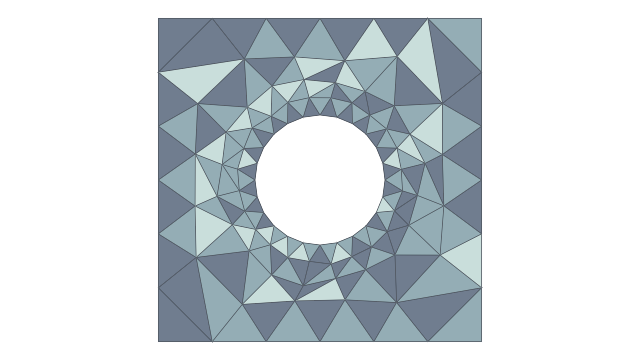
A Shadertoy shader for this background:

```glsl
// A square of slate and teal triangles, meshed in rings around a white round hole.

const vec3 PAPER = vec3(1.0);
const vec3 SLATE = vec3(0.44, 0.49, 0.56);
const vec3 TEAL = vec3(0.58, 0.68, 0.71);
const vec3 MINT = vec3(0.79, 0.87, 0.86);
const vec3 INK = vec3(0.20, 0.23, 0.27);
const float HALF_SIDE = 0.449;   // half side of the square, in canvas heights
const float LINE_HALF = 0.0026;  // half line width, in half sides

struct Ring { float count; float phase; float radius; float jitter; bool boxed; };
struct Mesh { float depth; vec3 color; };

float hash(vec2 p) {
    return fract(sin(dot(p, vec2(127.1, 311.7))) * 43758.5453);
}

vec2 polar(float turn) {
    float angle = 6.2831853 * turn;
    return vec2(cos(angle), sin(angle));
}

// Point on a unit square; steps along a side are even and skip the corners.
vec2 boxPoint(float turn) {
    float side = floor(turn * 4.0 + 0.5);
    float offset = (turn * 4.0 - side) / 0.6;
    vec2 axis = polar(side * 0.25);
    return axis + offset * vec2(-axis.y, axis.x);
}

float ringTurn(Ring ring, float i) {
    return (i + ring.phase) / ring.count;
}

vec2 ringPoint(Ring ring, float i) {
    float turn = ringTurn(ring, i);
    float wobble = hash(vec2(mod(i, ring.count), ring.count)) - 0.5;
    vec2 shape = ring.boxed ? boxPoint(turn) : polar(turn);
    return shape * (ring.radius + ring.jitter * wobble);
}

// Signed distance to the line ab, positive on its left.
float leftOf(vec2 p, vec2 a, vec2 b) {
    vec2 along = normalize(b - a);
    return along.x * (p.y - a.y) - along.y * (p.x - a.x);
}

float triangleDepth(vec2 p, vec2 a, vec2 b, vec2 c) {
    float facing = leftOf(c, a, b) < 0.0 ? -1.0 : 1.0;
    vec3 d = facing * vec3(leftOf(p, a, b), leftOf(p, b, c), leftOf(p, c, a));
    return min(d.x, min(d.y, d.z));
}

// Keep the triangle in which p lies deepest.
void addTriangle(inout Mesh mesh, vec2 p, vec2 a, vec2 b, vec2 c, vec3 color) {
    float depth = triangleDepth(p, a, b, c);
    if (depth > mesh.depth) mesh = Mesh(depth, color);
}

bool hasBit(uint mask, float k) {
    return ((mask >> uint(k)) & 1u) == 1u;
}

// Zip two rings together; the masks choose the mint triangles by base edge.
void addStrip(inout Mesh mesh, vec2 p, Ring outer, Ring inner,
              uint outerMint, uint innerMint, bool darkOuter, float flipChance) {
    float i = 0.0, j = 0.0;
    vec2 a = ringPoint(outer, i), b = ringPoint(inner, j);
    int steps = int(outer.count + inner.count);
    for (int s = 0; s < steps; s++) {
        bool onOuter = ringTurn(outer, i + 1.0) < ringTurn(inner, j + 1.0);
        float turn = onOuter ? ringTurn(outer, i + 0.5) : ringTurn(inner, j + 0.5);
        bool bottom = abs(fract(turn) - 0.75) < 0.125;
        bool flipped = hash(vec2(float(s), outer.radius * 37.0)) < flipChance;
        bool dark = (onOuter == darkOuter) != (bottom != flipped);
        bool mint = onOuter ? hasBit(outerMint, i) : hasBit(innerMint, j);
        vec3 color = mint ? MINT : (dark ? SLATE : TEAL);
        vec2 next = onOuter ? ringPoint(outer, i + 1.0) : ringPoint(inner, j + 1.0);
        addTriangle(mesh, p, a, b, next, color);
        if (onOuter) { a = next; i += 1.0; }
        else { b = next; j += 1.0; }
    }
}

void mainImage(out vec4 fragColor, in vec2 fragCoord) {
    float unit = iResolution.y * HALF_SIDE;
    vec2 p = (fragCoord - 0.5 * iResolution.xy) / unit;
    float pixel = 1.0 / unit;

    // Rings from the square border to the hole
    Ring border = Ring(20.0, 0.0, 1.0, 0.0, true);
    Ring frame = Ring(16.0, 0.5, 0.753, 0.04, true);
    Ring wide = Ring(20.0, 0.5, 0.635, 0.06, false);
    Ring narrow = Ring(24.0, 0.5, 0.515, 0.04, false);
    Ring hole = Ring(24.0, 0.0, 0.402, 0.0, false);

    Mesh mesh = Mesh(-10.0, PAPER);
    addStrip(mesh, p, border, frame, 0x40000u, 0x26u, true, 0.0);
    addStrip(mesh, p, frame, wide, 0xD89u, 0x108u, true, 0.15);
    addStrip(mesh, p, wide, narrow, 0x8F1u, 0x0u, true, 0.15);
    addStrip(mesh, p, narrow, hole, 0x5C401u, 0x400000u, false, 0.0);

    // Corner triangles
    for (int k = 0; k < 4; k++) {
        vec2 corner = vec2(k % 2 == 0 ? -1.0 : 1.0, k < 2 ? -1.0 : 1.0);
        addTriangle(mesh, p, corner, corner * vec2(1.0, 2.0 / 3.0),
                    corner * vec2(2.0 / 3.0, 1.0), corner.x < 0.0 ? SLATE : TEAL);
    }

    // Smooth fill and thin ink edges
    float fill = smoothstep(-0.5 * pixel, 0.5 * pixel, mesh.depth);
    float line = 1.0 - smoothstep(LINE_HALF - 0.5 * pixel, LINE_HALF + 0.5 * pixel, abs(mesh.depth));
    vec3 color = mix(PAPER, mesh.color, fill);
    fragColor = vec4(mix(color, INK, 0.75 * line), 1.0);
}
```
